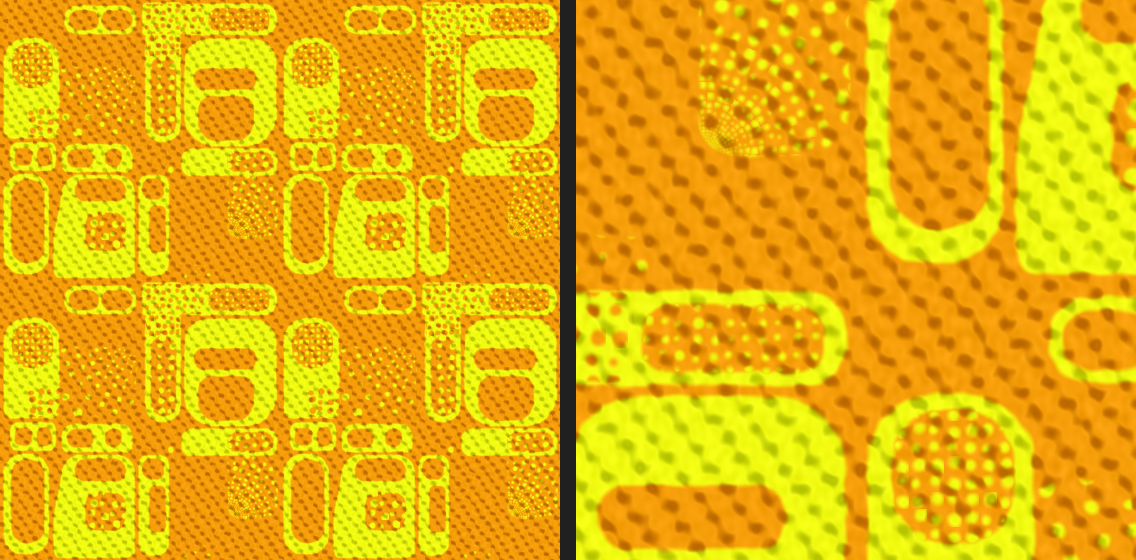
Left: the whole. Right: its middle third, enlarged.
Write a three.js fragment shader that draws this pattern.

```glsl
// Yellow rounded panels, rings and dot sprays printed on orange twill, two repeats each way.
varying vec2 vUv;

vec2 hash2(vec2 p) {
  p = vec2(dot(p, vec2(127.1, 311.7)), dot(p, vec2(269.5, 183.3)));
  return fract(sin(p) * 43758.5);
}

float gradientNoise(vec2 p) {
  vec2 i = floor(p), f = fract(p), u = f * f * (3.0 - 2.0 * f), e = vec2(1.0, 0.0);
  float a = dot(hash2(i) - 0.5, f);
  float b = dot(hash2(i + e) - 0.5, f - e);
  float c = dot(hash2(i + e.yx) - 0.5, f - e.yx);
  float d = dot(hash2(i + 1.0) - 0.5, f - 1.0);
  return 2.0 * mix(mix(a, b, u.x), mix(c, d, u.x), u.y);
}

// Rounded box; box holds left, top, right, bottom, and radii the top and bottom corners.
float panel(vec2 p, vec4 box, vec2 radii) {
  vec2 halfSize = (box.zw - box.xy) * 0.5;
  vec2 q = p - box.xy - halfSize;
  float r = min(q.y < 0.0 ? radii.x : radii.y, min(halfSize.x, halfSize.y));
  q = abs(q) - halfSize + r;
  return length(max(q, 0.0)) + min(max(q.x, q.y), 0.0) - r;
}

float panel(vec2 p, vec4 box, float radius) {
  return panel(p, box, vec2(radius));
}

// Jittered dots, one to a cell; radius is a share of the cell.
float dots(vec2 p, float cell, float radius) {
  vec2 h = hash2(floor(p / cell));
  vec2 q = fract(p / cell) - 0.5 - 0.4 * (h - 0.5);
  return (length(q) - radius * mix(0.65, 1.2, h.x)) * cell;
}

// Dots that grow with distance from a focus.
float spray(vec2 p, vec2 focus, float density, float radius) {
  vec2 q = p - focus;
  float r = max(length(q), 0.5);
  return dots(vec2(log(r), atan(q.y, q.x)) * density, 1.0, radius) * r / density;
}

float cut(float ink, float hole) {
  return max(ink, -hole);
}

// Signed distance to the print; one repeat is 100 units wide, y runs down.
float motif(vec2 p) {
  // Divided capsule
  float ink = panel(p, vec4(23.0, 2.0, 48.7, 12.3), 4.5);
  ink = cut(ink, panel(p, vec4(24.6, 3.6, 35.2, 10.8), 3.3));
  ink = cut(ink, panel(p, vec4(36.2, 3.6, 47.2, 10.8), 3.3));

  // Speckled block running into a long capsule
  float bar = min(panel(p, vec4(50.8, 0.8, 65.0, 12.6), 1.5), panel(p, vec4(63.0, 1.2, 99.0, 12.6), 5.2));
  bar = cut(bar, max(panel(p, vec4(51.5, 1.5, 73.0, 12.0), 1.5), dots(p, 2.7, 0.29)));
  ink = min(ink, cut(bar, cut(panel(p, vec4(74.5, 3.0, 96.2, 10.9), vec2(3.6, 3.0)), dots(p, 2.0, 0.22))));

  // Arched panel with a dotted window
  float arch = panel(p, vec4(1.3, 13.5, 21.2, 49.5), vec2(8.5, 3.0));
  arch = cut(arch, cut(panel(p, vec4(4.3, 15.4, 18.8, 31.3), 6.5), dots(p, 2.1, 0.33)));
  ink = min(ink, cut(arch, max(panel(p, vec4(10.0, 38.5, 22.0, 49.0), 2.0), dots(p, 3.2, 0.3))));

  // Tall dotted capsule
  float pod = panel(p, vec4(51.8, 12.0, 64.6, 50.8), vec2(2.0, 6.2));
  pod = cut(pod, max(panel(p, vec4(52.3, 12.0, 64.0, 20.0), 1.0), dots(p, 2.5, 0.34)));
  ink = min(ink, cut(pod, cut(panel(p, vec4(53.8, 20.0, 62.9, 48.6), 4.5), dots(p, 3.7, 0.29))));

  // Large panel with two windows
  float large = panel(p, vec4(65.8, 13.8, 98.8, 52.2), vec2(8.5, 11.0));
  large = cut(large, panel(p, vec4(69.3, 24.5, 91.5, 32.0), 3.3));
  ink = min(ink, cut(large, panel(p, vec4(70.8, 34.4, 90.6, 50.2), vec2(5.0, 6.5))));

  // Row of three short panels
  float strip = panel(p, vec4(3.6, 50.8, 20.0, 61.0), 2.8);
  strip = cut(strip, panel(p, vec4(5.3, 52.8, 11.4, 59.2), 2.2));
  strip = cut(strip, panel(p, vec4(13.2, 52.6, 18.5, 59.3), 2.5));
  strip = min(strip, panel(p, vec4(22.0, 51.4, 47.4, 61.5), vec2(4.8, 2.5)));
  strip = cut(strip, panel(p, vec4(24.0, 53.2, 33.4, 59.8), 3.2));
  strip = cut(strip, panel(p, vec4(37.6, 53.2, 43.3, 59.4), 2.2));
  strip = min(strip, panel(p, vec4(64.8, 53.0, 99.0, 62.8), vec2(4.0, 3.0)));
  ink = min(ink, cut(strip, cut(panel(p, vec4(81.2, 54.4, 97.6, 61.4), 3.4), dots(p, 3.2, 0.29))));

  // Oval ring
  float ring = panel(p, vec4(1.3, 62.0, 17.5, 98.0), 7.0);
  ink = min(ink, cut(ring, panel(p, vec4(4.0, 64.0, 15.9, 94.0), 5.6)));

  // Tapered panel with a plain and a dotted window
  vec2 taper = p - vec2(4.0 * (1.0 - smoothstep(62.0, 88.0, p.y)) * (1.0 - smoothstep(18.0, 40.0, p.x)), 0.0);
  float broad = panel(taper, vec4(19.0, 62.4, 48.2, 99.3), vec2(6.5, 3.0));
  broad = cut(broad, panel(p, vec4(26.8, 63.8, 44.8, 71.8), vec2(4.2, 3.0)));
  ink = min(ink, cut(broad, cut(panel(p, vec4(30.5, 76.0, 44.8, 89.5), 4.0), dots(p, 3.9, 0.32))));

  // Narrow panel with two windows
  float narrow = panel(p, vec4(49.5, 62.5, 60.4, 98.5), vec2(3.6, 4.5));
  narrow = cut(narrow, panel(p, vec4(50.9, 63.8, 58.5, 71.2), 2.8));
  ink = min(ink, cut(narrow, panel(p, vec4(53.3, 73.5, 59.2, 90.0), 2.2)));

  // Loose sprays
  float loose = max(spray(p, vec2(51.0, 20.0), 5.5, 0.2), panel(p, vec4(19.0, 24.0, 48.5, 48.5), 6.0));
  float fan = max(spray(p, vec2(82.0, 85.0), 6.5, 0.27), panel(p, vec4(81.5, 61.5, 99.0, 85.0), 4.0));
  float crumbs = max(dots(p, 4.0, 0.15), panel(p, vec4(63.0, 95.0, 76.0, 99.5), 1.0));
  return min(ink, min(min(loose, fan), min(crumbs, length(p - vec2(61.0, 60.6)) - 1.0)));
}

void main() {
  // Twill: diagonal furrows broken by cross threads and grain
  float furrow = sin(6.2832 * (dot(vUv, vec2(46.0, 34.0)) + 0.3 * gradientNoise(vUv * 45.0)));
  float thread = sin(6.2832 * dot(vUv, vec2(-22.0, 68.0)));
  float grain = gradientNoise(vUv * vec2(190.0, 140.0));
  float shadow = smoothstep(0.0, 0.95, 0.55 * furrow + 0.3 * thread + 0.75 * grain);

  // Print, with edges roughened by the cloth
  vec2 p = fract(vUv * 2.0) * 100.0;
  p.y = 100.0 - p.y;
  float edge = motif(p) + 0.5 * gradientNoise(p * 0.45) + 0.25 * shadow;
  float ink = 1.0 - smoothstep(-0.4, 0.4, edge);

  vec3 color = mix(vec3(0.97, 0.625, 0.04), vec3(0.95, 0.985, 0.07), ink);
  color -= shadow * vec3(0.25, 0.23, 0.08);
  gl_FragColor = vec4(color + 0.07 * grain, 1.0);
}
```
